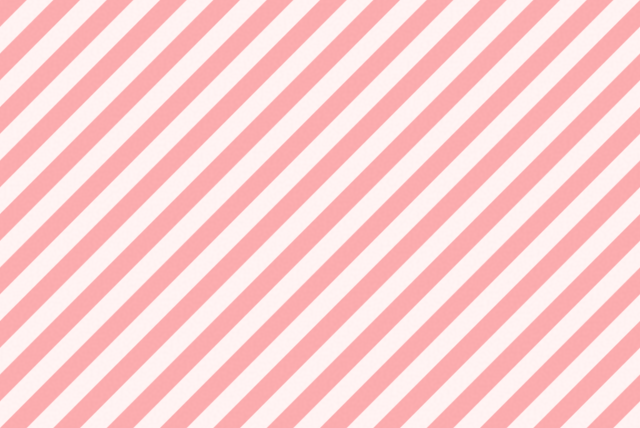
Give the GLSL for this pattern, as a WebGL 1 fragment shader.

```glsl
precision highp float;
// Soft pink and cream diagonal stripes with a very faint printed grain.

uniform vec2 u_resolution;

const vec2 REPEATS = vec2(12.0, 8.0);        // stripes across and down
const vec2 GRAIN_CELLS = vec2(192.0, 128.0); // whole cells, so the grain wraps
const float EDGE_SOFTNESS = 0.024;           // in stripe periods
const float GRAIN_STRENGTH = 0.012;
const vec3 PINK = vec3(0.985, 0.673, 0.682);
const vec3 CREAM = vec3(1.0, 0.952, 0.950);

// Unit gradient of a lattice corner, wrapped to the given period
vec2 cornerGradient(vec2 corner, vec2 period) {
  vec2 cell = mod(corner, period);
  float angle = 6.28318 * fract(sin(dot(cell, vec2(12.99, 78.23))) * 43758.5);
  return vec2(cos(angle), sin(angle));
}

// Tiling gradient noise, centred on zero
float gradientNoise(vec2 p, vec2 period) {
  vec2 i = floor(p);
  vec2 f = p - i;
  vec2 w = f * f * f * (f * (f * 6.0 - 15.0) + 10.0);
  vec2 e = vec2(1.0, 0.0);
  float a = dot(cornerGradient(i, period), f);
  float b = dot(cornerGradient(i + e.xy, period), f - e.xy);
  float c = dot(cornerGradient(i + e.yx, period), f - e.yx);
  float d = dot(cornerGradient(i + e.xx, period), f - e.xx);
  return mix(mix(a, b, w.x), mix(c, d, w.x), w.y);
}

// Coverage of a stripe filling the first half of each period
float stripeMask(float phase, float softness) {
  float signedDistance = abs(fract(phase) - 0.25);
  signedDistance = min(signedDistance, 1.0 - signedDistance) - 0.25;
  return 1.0 - smoothstep(-softness, softness, signedDistance);
}

void main() {
  vec2 uv = gl_FragCoord.xy / u_resolution;

  // Stripes rising to the right, at least one pixel of smoothing
  float phase = dot(uv, vec2(REPEATS.x, -REPEATS.y));
  float pixelSpan = length(REPEATS / u_resolution);
  float stripe = stripeMask(phase, max(EDGE_SOFTNESS, 0.7 * pixelSpan));
  vec3 color = mix(CREAM, PINK, stripe);

  // Faint grain
  color += GRAIN_STRENGTH * gradientNoise(uv * GRAIN_CELLS, GRAIN_CELLS);

  gl_FragColor = vec4(clamp(color, 0.0, 1.0), 1.0);
}
```
